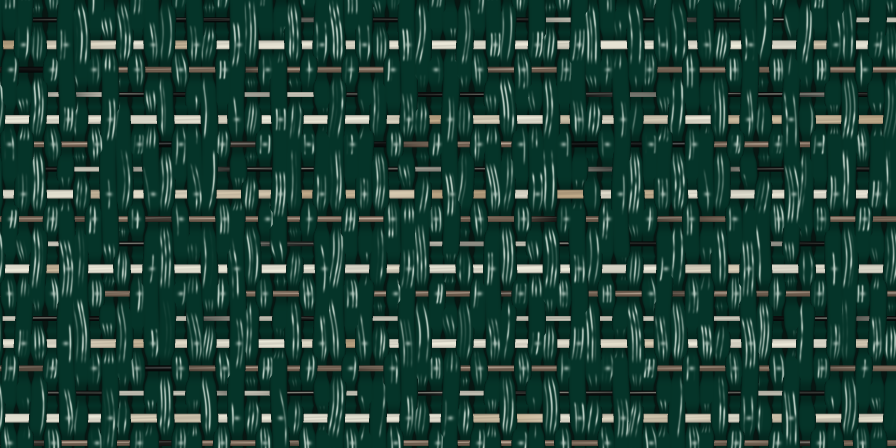
Give the GLSL for this texture, as a Shadertoy shader.

```glsl
// Woven green cord fabric with cream, brown and black cross yarns showing through.
#define WARPS 63.0                      // upright cords across
#define WEFTS 18.0                      // cross yarns down
#define OFFSET vec2(0.17, 0.30)         // weave origin, in cords and yarns
#define GREEN vec3(0.018, 0.195, 0.153)
#define GAP vec3(0.03, 0.085, 0.07)
#define GLINT vec3(0.72, 0.80, 0.76)
#define IVORY vec3(0.89, 0.88, 0.82)
#define TAN vec3(0.72, 0.63, 0.50)
#define BROWN vec3(0.44, 0.37, 0.31)
#define BLACK vec3(0.03, 0.04, 0.04)
#define SAMPLES 3                       // antialiasing grid per axis

// Bit k marks a long float in cell k of four: black, cream, brown yarns.
const int LONG_FLOATS[12] = int[](2, 12, 4, 8,  4, 9, 2, 5,  9, 2, 9, 4);

float hash(vec2 p) {
    return fract(sin(dot(p, vec2(127.1, 311.7))) * 43758.5453);
}

float noise(float x, float seed) {
    float i = floor(x), f = fract(x);
    return mix(hash(vec2(i, seed)), hash(vec2(i + 1.0, seed)), f * f * (3.0 - 2.0 * f));
}

// 1 where the yarn of this row passes over the cord
float exposed(float cord, float row) {
    float kind = mod(row, 3.0), place = mod(cord, 3.0);
    float base = kind > 1.5 ? 2.0 : 0.0;
    float extra = kind < 0.5 ? 2.0 : 1.0;
    float column = floor((cord + (kind < 0.5 ? 1.0 : 0.0)) / 3.0);
    int group = int(mod(floor(row / 3.0), 4.0));
    int isLong = (LONG_FLOATS[int(kind) * 4 + group] >> int(mod(column, 4.0))) & 1;
    // Thin yarns stay buried in many of the short floats
    bool buried = abs(kind - 1.0) > 0.5 && isLong == 0 && hash(vec2(column, row)) < 0.5;
    return (place == base && !buried) || (place == extra && isLong == 1) ? 1.0 : 0.0;
}

// How far the cord dives below its crossing yarns
float diveDepth(float cord, float t) {
    float dip = 0.0;
    for (int i = -1; i <= 1; i++) {
        float row = floor(t) + float(i);
        float d = abs(t - row - 0.5);
        dip = max(dip, exposed(cord, row) * (1.0 - smoothstep(0.2, 0.8, d)));
    }
    return dip;
}

// Glossy cord: q runs from -1 to 1 across it
vec3 cordColor(float cord, float q, float t, float dip) {
    float place = mod(cord, 3.0);
    float center = place < 0.5 ? 2.5 : (place < 1.5 ? 1.5 : 1.0);
    float span = floor((t - center) / 3.0 + 0.5);
    float along = t - center - span * 3.0;
    float r = hash(vec2(cord, span + 7.0));
    float reach = place < 0.5 ? mix(0.4, 0.9, r) : (place < 1.5 ? mix(0.5, 1.3, r) : 1.35);
    float window = (1.0 - smoothstep(0.7, 1.0, abs(along) / reach)) * (1.0 - dip);

    vec3 color = GREEN * mix(1.04, 0.8, dip * dip) * (1.0 - 0.6 * pow(abs(q), 10.0));
    float bend = 0.35 * (r - 0.5) * along + 0.15 * cos(along * 2.0);
    for (int j = 0; j < 3; j++) {
        float h = hash(vec2(cord + 31.0 * float(j), span));
        float d = (q - (-0.55 + 0.45 * float(j)) - 0.25 * (h - 0.5) - bend) / 0.105;
        float patchy = 0.15 + 1.2 * noise(t * 3.0 + h * 9.0, cord);
        float shine = smoothstep(0.2, 0.5, h) * window * patchy;
        color = mix(color, GLINT, clamp(shine * exp(-d * d), 0.0, 1.0));
    }
    // Small round glint on the crown of the bulge
    vec2 crown = vec2(q - 0.1, along * 3.5) / 0.32;
    float dotShine = place < 1.5 ? 0.7 * exp(-dot(crown, crown)) * (1.0 - dip) : 0.0;
    return mix(color, GLINT, dotShine);
}

// Flat cross yarn: v runs from -1 to 1 over its thickness
vec3 yarnColor(float x, float row, float v) {
    float kind = mod(row, 3.0);
    float cell = floor((floor(x) + (kind < 0.5 ? 1.0 : 0.0)) / 3.0);
    float tint = hash(vec2(cell, row + 40.0));
    float wear = noise(x * 0.09, row);
    float fiber = noise(v * 3.0 + x * 0.3, row + cell);
    float ridge = exp(-pow((v + 0.25) / 0.35, 2.0));
    vec3 color;
    if (kind < 0.5) {
        float pale = smoothstep(0.45, 0.65, 0.65 * tint + 0.35 * wear);
        color = mix(BLACK, IVORY, max(pale * 0.85, ridge * 0.7 * fiber));
    } else if (kind < 1.5) {
        color = mix(TAN, IVORY, smoothstep(0.1, 0.55, 0.6 * tint + 0.4 * wear));
    } else {
        color = mix(BLACK, BROWN, smoothstep(0.15, 0.45, 0.5 * tint + 0.5 * wear));
        color += 0.3 * ridge * fiber;
    }
    return color * (0.9 + 0.15 * fiber) * (1.0 - 0.4 * pow(abs(v), 5.0));
}

vec3 weave(vec2 uv) {
    float x = uv.x * WARPS - OFFSET.x;
    float t = (1.0 - uv.y) * WEFTS - OFFSET.y;
    float row = floor(t), kind = mod(row, 3.0);

    // Topmost cord here
    vec3 color = GAP;
    float top = 0.0;
    for (int i = -1; i <= 1; i++) {
        float cord = floor(x) + float(i);
        float dip = diveDepth(cord, t);
        float sway = 0.1 * sin(t * 1.05 + cord * 2.4);
        float q = (x - cord - 0.5 - sway) / mix(0.62, 0.42, dip);
        float height = 1.0 - dip + 0.4 * sqrt(max(1.0 - q * q, 0.0));
        if (abs(q) < 1.0 && height > top) {
            top = height;
            color = cordColor(cord, q, t, dip);
        }
    }
    // Cross yarn over the diving cords
    float halfWidth = kind < 0.5 ? 0.1 : (kind < 1.5 ? 0.18 : 0.12);
    float v = (fract(t) - 0.5) / halfWidth;
    return abs(v) < 1.0 && top < 0.5 ? yarnColor(x, row, v) : color;
}

void mainImage(out vec4 fragColor, in vec2 fragCoord) {
    vec3 sum = vec3(0.0);
    for (int k = 0; k < SAMPLES * SAMPLES; k++) {
        vec2 jitter = (vec2(k % SAMPLES, k / SAMPLES) + 0.5) / float(SAMPLES) - 0.5;
        sum += weave((fragCoord + jitter) / iResolution.xy);
    }
    fragColor = vec4(sum / float(SAMPLES * SAMPLES), 1.0);
}
```
